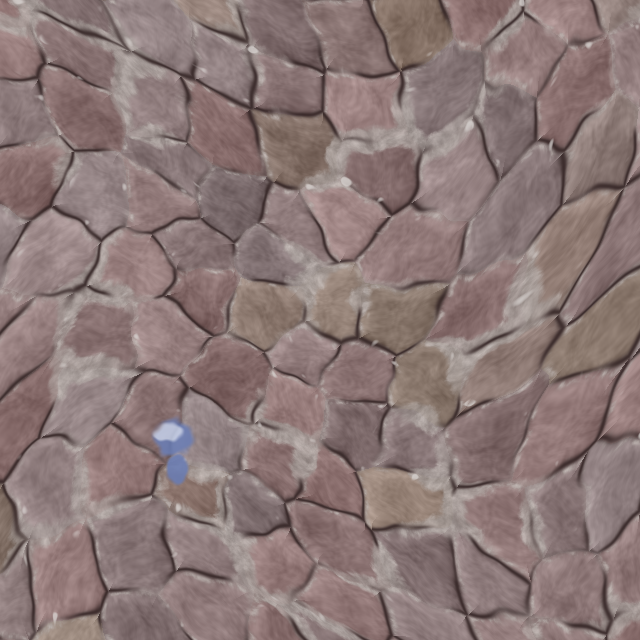
Give the GLSL for this texture, as a three.js fragment shader.

```glsl
varying vec2 vUv;

vec2 hash2(vec2 p) {
  vec3 q = fract(p.xyx * vec3(0.1031, 0.1030, 0.0973));
  q += dot(q, q.yzx + 33.33);
  return fract((q.xx + q.yz) * q.zy);
}

float gradientDot(vec2 cell, vec2 offset) {
  float angle = 6.2832 * hash2(cell + 71.0).x;
  return dot(vec2(cos(angle), sin(angle)), offset);
}

float gradientNoise(vec2 p) {
  vec2 i = floor(p), f = p - i;
  vec2 u = f * f * f * (f * (f * 6.0 - 15.0) + 10.0);
  vec2 e = vec2(1.0, 0.0);
  return 1.4 * mix(
    mix(gradientDot(i, f), gradientDot(i + e, f - e), u.x),
    mix(gradientDot(i + e.yx, f - e.yx), gradientDot(i + 1.0, f - 1.0), u.x), u.y);
}

float fbm(vec2 p) {
  float sum = 0.0, amplitude = 0.5;
  for (int i = 0; i < 4; i++) {
    sum += amplitude * gradientNoise(p);
    p = mat2(1.6, 1.2, -1.2, 1.6) * p + 17.3;
    amplitude *= 0.55;
  }
  return sum;
}

vec2 stoneCentre(vec2 cell) {
  return cell + 0.5 + 0.64 * (hash2(cell + 20.0) - 0.5);
}

// Distance to the nearest joint; also the stone's cell and the joint's normal
float jointDistance(vec2 p, out vec2 stone, out vec2 normal) {
  vec2 base = floor(p), toStone = vec2(0.0);
  float nearest = 9.0;
  for (int y = -1; y <= 1; y++)
  for (int x = -1; x <= 1; x++) {
    vec2 cell = base + vec2(x, y);
    vec2 r = stoneCentre(cell) - p;
    if (dot(r, r) < nearest) {
      nearest = dot(r, r);
      toStone = r;
      stone = cell;
    }
  }
  float edge = 9.0;
  normal = vec2(1.0, 0.0);
  for (int y = -2; y <= 2; y++)
  for (int x = -2; x <= 2; x++) {
    if (x == 0 && y == 0) continue;
    vec2 r = stoneCentre(stone + vec2(x, y)) - p;
    vec2 n = normalize(r - toStone);
    float d = dot(0.5 * (r + toStone), n);
    if (d < edge) {
      edge = d;
      normal = n;
    }
  }
  return edge;
}

float blob(vec2 p, vec2 centre, vec2 radius) {
  return 1.0 - smoothstep(0.7, 1.15, length((p - centre) / radius));
}

void main() {
  // Bend the rows into arcs and roughen the outlines
  vec2 p = 9.0 * vUv + 10.0;
  p += vec2(0.75 * sin(5.2 * vUv.y + 0.6), -0.85 * sin(5.6 * vUv.x + 1.8 * vUv.y));
  p += 0.09 * vec2(gradientNoise(p * 2.3), gradientNoise(p * 2.3 + 40.0));

  vec2 stone, normal;
  float d = jointDistance(p, stone, normal);
  float side = dot(normal, vec2(0.85, -0.53)) < 0.0 ? -d : d;
  vec2 tone = hash2(stone + 3.0), tint = hash2(stone + 57.0);

  // Stone faces: tint, mottling and cleft streaks
  vec3 color = mix(vec3(0.53, 0.47, 0.475), vec3(0.565, 0.455, 0.45), tint.x);
  color = mix(color, vec3(0.56, 0.49, 0.43), 0.75 * smoothstep(0.86, 0.96, tint.y));
  color += 0.12 * (tone.x - 0.5);
  float angle = 6.2832 * tone.y;
  vec2 grain = mat2(cos(angle), sin(angle), -sin(angle), cos(angle)) * p;
  color += 0.12 * fbm(p * 1.7 + 9.0 * tone);
  color += 0.075 * fbm(grain * vec2(2.5, 8.0));
  color += 0.035 * gradientNoise(p * 13.0);
  color += 0.05 * exp(-pow((side + 0.1) / 0.08, 2.0));

  // Pale mortar gathers in patches and along the lit edges
  float patches = smoothstep(0.0, 0.55, gradientNoise(p * 0.75 + 5.0));
  float crumbs = fbm(p * 5.5 + 30.0);
  float width = 0.035 + 0.15 * patches + 0.09 * crumbs;
  float mortar = (1.0 - smoothstep(width - 0.05, width + 0.04, d)) * (0.35 + 0.5 * patches);
  float rim = exp(-pow((side + 0.045) / 0.035, 2.0)) * smoothstep(-0.25, 0.35, crumbs);
  vec3 mortarColor = vec3(0.66, 0.625, 0.61) + 0.22 * crumbs;
  color = mix(color, mortarColor, clamp(mortar + 0.55 * rim, 0.0, 0.9));

  // Broken shadow lines on the far side of each joint
  float presence = smoothstep(-0.4, 0.2, gradientNoise(p * 1.3 + 80.0) - 0.35 * patches);
  float gap = 0.022 + 0.012 * gradientNoise(p * 3.0);
  float shadow = exp(-pow((side - 0.02) / (gap + 0.012), 2.0));
  color = mix(color, vec3(0.24, 0.18, 0.18), 0.88 * shadow * presence);
  color -= 0.05 * exp(-pow((side - 0.06) / 0.07, 2.0)) * presence;

  // Scattered bright chips near the joints
  float chip = smoothstep(0.6, 0.78, gradientNoise(p * 4.2 + 12.0));
  color = mix(color, vec3(0.84, 0.82, 0.81), 0.8 * chip * (1.0 - smoothstep(0.08, 0.2, d)));

  // A small blue scrap with a pale crease
  vec2 scrap = vUv + 0.008 * vec2(gradientNoise(vUv * 45.0), gradientNoise(vUv * 45.0 + 9.0));
  float blue = max(blob(scrap, vec2(0.272, 0.315), vec2(0.034, 0.029)),
                   blob(scrap, vec2(0.277, 0.267), vec2(0.021, 0.022)));
  float crease = blob(scrap, vec2(0.262, 0.324), vec2(0.024, 0.014));
  color = mix(color, mix(vec3(0.42, 0.49, 0.70), vec3(0.76, 0.80, 0.90), crease), 0.9 * blue);

  gl_FragColor = vec4(clamp(color, 0.0, 1.0), 1.0);
}
```
